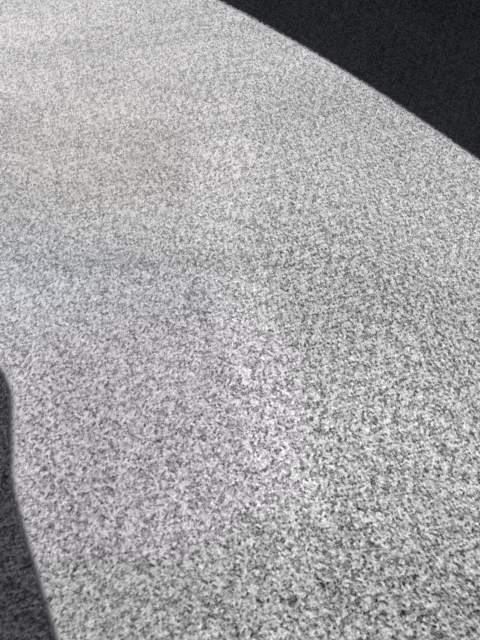
Reproduce this texture procedurally as a WebGL 2 fragment shader.

```glsl
#version 300 es
precision highp float;
// Sunlit grey carpet with brushed pile, seen in perspective, and two cast shadows.
uniform vec2 u_resolution;
out vec4 fragColor;

float hash(vec2 p) {
  return fract(sin(dot(p, vec2(127.1, 311.7))) * 43758.5453);
}

float noise(vec2 p) {
  vec2 i = floor(p), f = fract(p);
  f = f * f * (3.0 - 2.0 * f);
  return mix(mix(hash(i), hash(i + vec2(1, 0)), f.x),
             mix(hash(i + vec2(0, 1)), hash(i + vec2(1, 1)), f.x), f.y);
}

float fbm(vec2 p) {
  float sum = 0.0, amp = 0.5;
  for (int i = 0; i < 4; i++) {
    sum += amp * noise(p);
    p = mat2(1.6, 1.2, -1.2, 1.6) * p + 7.3;
    amp *= 0.5;
  }
  return sum / 0.9375;
}

// Soft elliptical spot of light or tint.
float spot(vec2 p, vec2 centre, vec2 radius) {
  vec2 d = (p - centre) / radius;
  return exp(-dot(d, d));
}

// Soft window that is 1 between a and b.
float band(float x, float a, float b, float soft) {
  return smoothstep(a - soft, a + soft, x) * (1.0 - smoothstep(b - soft, b + soft, x));
}

// Tone of the pile where it was brushed in different directions.
float brushedTone(vec2 p) {
  float tone = 0.69 + 0.02 * smoothstep(0.5, 1.3, p.y) - 0.06 * smoothstep(0.4, 0.0, p.y);
  tone += 0.06 * spot(p, vec2(0.0, 1.34), vec2(0.35, 0.22));
  tone += 0.035 * spot(p, vec2(0.04, 0.71), vec2(0.16, 0.07));
  tone -= 0.045 * spot(p, vec2(0.22, 0.79), vec2(0.28, 0.04));
  tone -= 0.035 * spot(p, vec2(0.28, 0.42), vec2(0.17, 0.17));
  tone -= 0.045 * spot(p, vec2(0.80, 0.72), vec2(0.24, 0.10));
  tone -= 0.04 * spot(p, vec2(1.0, 0.12), vec2(0.3, 0.25));
  tone += 0.035 * spot(p, vec2(0.82, 0.57), vec2(0.08, 0.05));

  // Far stroke, ending at a cross seam, and the near stroke that leans right.
  float wobble = 0.02 * (noise(p * 14.0) - 0.5);
  float far = band(p.x + wobble, 0.40, 0.527, 0.012) * band(p.y, 0.79, 1.12, 0.05);
  float lean = p.x + wobble - 0.417 - 0.23 * (0.76 - p.y);
  float near = band(lean, 0.0, 0.15, 0.02) * band(p.y, 0.22, 0.775, 0.02);
  tone += 0.03 * far + 0.04 * near;
  tone -= 0.045 * exp(-pow(abs(lean) / 0.012, 2.0)) * band(p.y, 0.28, 0.76, 0.05);
  tone -= 0.03 * exp(-pow(abs(p.y + wobble - 0.785) / 0.012, 2.0)) * band(p.x, 0.05, 0.72, 0.1);

  // Broad mottling, with flatter streaks in the distance.
  tone += 0.08 * (fbm(p * vec2(6.0, 9.0) + 3.0) - 0.5);
  float streaks = fbm(vec2(p.x * 4.0 + p.y * 2.0, p.y * 20.0 - p.x * 3.0));
  return tone + 0.14 * (streaks - 0.5) * smoothstep(0.75, 1.2, p.y);
}

void main() {
  vec2 p = gl_FragCoord.xy / u_resolution.x;
  float depth = clamp(p.y / 1.333, 0.0, 1.0);

  // Pile grain shrinks with distance.
  vec2 q = vec2((p.x - 0.5) * (1.0 + 0.7 * p.y), p.y + 0.35 * p.y * p.y) * 150.0;
  q = mat2(0.90, 0.44, -0.44, 0.90) * q;
  q += 0.5 * vec2(noise(q * 0.35), noise(q * 0.35 + 31.0));
  float grain = 0.6 * noise(q) + 0.4 * noise(q.yx * 1.7 + 17.0) - 0.5;
  float flecks = smoothstep(0.62, 0.95, noise(q * 0.7 + 53.0));
  float contrast = mix(0.70, 0.40, smoothstep(0.25, 1.0, depth));
  contrast *= 0.85 + 0.3 * smoothstep(0.2, 0.7, p.x);

  float tone = brushedTone(p) + 0.025 + grain * contrast * (grain > 0.0 ? 0.85 : 1.1);
  tone -= flecks * mix(0.15, 0.04, depth);
  vec3 color = vec3(tone) * vec3(1.0, 0.992, 1.0);

  // Faint warm, cool and violet casts.
  color += vec3(0.008, 0.006, -0.008) * spot(p, vec2(0.2, 1.0), vec2(0.25, 0.2));
  color += vec3(-0.015, 0.0, 0.015) * spot(p, vec2(0.06, 0.76), vec2(0.25, 0.12));
  color += vec3(0.008, -0.006, 0.008) * spot(p, vec2(0.22, 0.45), vec2(0.25, 0.2));

  // Shadow across the far right corner, bounded by a gentle curve.
  float d = p.x - 0.455;
  float farEdge = (p.y - 1.333 + 0.51 * d + 0.19 * d * abs(d)) * 0.85;
  float farShade = smoothstep(-0.004, 0.005, farEdge + 0.008 * grain);
  float farTone = 0.115 + 0.035 * exp(-max(farEdge, 0.0) * 9.0);
  farTone += 0.13 * grain + 0.04 * (fbm(p * 9.0) - 0.5);
  color = mix(color, farTone + vec3(-0.004, 0.002, 0.018), farShade);

  // Shadow along the near left side.
  float t = max(0.35 - p.y, 0.0);
  float top = max(p.y - 0.49, 0.0);
  float sideX = 0.026 + 0.31 * t * t / (t + 0.05) - 4.2 * top * top;
  float sideShade = smoothstep(-0.007, 0.008, sideX - p.x + 0.016 * grain);
  vec3 sideColor = 0.26 + 0.32 * grain - 0.05 * flecks + vec3(-0.005, -0.005, 0.015);
  color = mix(color, sideColor, sideShade);

  fragColor = vec4(clamp(color, 0.0, 1.0), 1.0);
}
```
